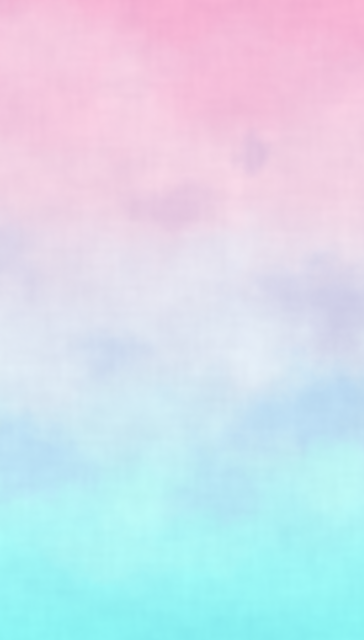
Write a WebGL 1 fragment shader that draws this background.

```glsl
precision highp float;

// Soft watercolour sky: a vertical wash from pink through lavender to cyan,
// with ragged elliptical cloud patches laid over it. Layered value noise
// frays the patches and mottles the paint; a faint weave adds paper grain.

uniform vec2 u_resolution;

// Wash colours, from top to bottom
const vec3 ROSE     = vec3(0.96, 0.69, 0.825);
const vec3 PINK     = vec3(0.96, 0.77, 0.87);
const vec3 BLUSH    = vec3(0.95, 0.825, 0.895);
const vec3 LILAC    = vec3(0.905, 0.87, 0.925);
const vec3 MIST     = vec3(0.865, 0.895, 0.945);
const vec3 ICE      = vec3(0.80, 0.915, 0.955);
const vec3 AQUA     = vec3(0.70, 0.95, 0.96);
const vec3 CYAN     = vec3(0.605, 0.96, 0.96);
const vec3 DEEP     = vec3(0.54, 0.95, 0.95);

// Cloud colours
const vec3 MAUVE    = vec3(0.87, 0.75, 0.87);
const vec3 LAVENDER = vec3(0.81, 0.81, 0.91);
const vec3 PERI     = vec3(0.77, 0.83, 0.93);
const vec3 SKY      = vec3(0.70, 0.84, 0.95);
const vec3 FOAM     = vec3(0.74, 0.97, 0.96);
const vec3 PALE     = vec3(0.89, 0.92, 0.96);

const float WARP    = 0.11;   // how far noise bends the clouds
const float FRAY    = 1.0;    // raggedness of the cloud edges
const float MOTTLE  = 0.055;  // brightness change of the paint
const float SPECKLE = 0.030;  // small stains in the paint
const float GRAIN   = 0.010;  // strength of the paper weave

float hash(vec2 p) {
  vec3 q = fract(vec3(p.xyx) * 0.1031);
  q += dot(q, q.yzx + 33.33);
  return fract((q.x + q.y) * q.z);
}

float noise(vec2 p) {
  vec2 cell = floor(p);
  vec2 f = fract(p);
  f = f * f * (3.0 - 2.0 * f);
  float low = mix(hash(cell), hash(cell + vec2(1.0, 0.0)), f.x);
  float high = mix(hash(cell + vec2(0.0, 1.0)), hash(cell + 1.0), f.x);
  return mix(low, high, f.y);
}

float fbm(vec2 p) {
  float sum = 0.0;
  float amp = 0.5;
  for (int i = 0; i < 5; i++) {
    sum += amp * noise(p);
    p = mat2(1.6, 1.2, -1.2, 1.6) * p + 7.3;
    amp *= 0.55;
  }
  return sum;
}

vec3 wash(float y) {
  vec3 c = mix(DEEP, CYAN, smoothstep(0.0, 0.11, y));
  c = mix(c, AQUA, smoothstep(0.09, 0.23, y));
  c = mix(c, ICE, smoothstep(0.20, 0.35, y));
  c = mix(c, MIST, smoothstep(0.33, 0.48, y));
  c = mix(c, LILAC, smoothstep(0.47, 0.60, y));
  c = mix(c, BLUSH, smoothstep(0.57, 0.72, y));
  c = mix(c, PINK, smoothstep(0.74, 0.90, y));
  return mix(c, ROSE, smoothstep(0.89, 1.06, y));
}

// Blend one ragged elliptical cloud over the paint; fray shifts its rim
vec3 cloud(vec3 c, vec3 p, vec2 center, vec2 radius, vec3 tint, float strength) {
  float d = length((p.xy - center) / radius) + p.z;
  return mix(c, tint, strength * (1.0 - smoothstep(0.3, 1.4, d)));
}

void main() {
  vec2 uv = gl_FragCoord.xy / u_resolution;
  vec2 q = vec2(uv.x * 0.57, uv.y);
  vec2 bend = vec2(fbm(q * 8.0 + 3.0), fbm(q * 8.0 + 21.0)) - 0.53;
  float fray = FRAY * (fbm(q * 20.0 + 60.0) - 0.53);
  vec3 p = vec3(uv + WARP * bend * vec2(1.5, 0.8), fray);
  vec3 c = wash(uv.y + 0.4 * WARP * bend.y);

  // Pink upper sky
  c = cloud(c, p, vec2(0.08, 0.94), vec2(0.26, 0.08), BLUSH, 0.50);
  c = cloud(c, p, vec2(0.46, 0.99), vec2(0.15, 0.05), ROSE, 0.60);
  c = cloud(c, p, vec2(0.90, 0.98), vec2(0.20, 0.06), ROSE, 0.60);
  c = cloud(c, p, vec2(0.65, 0.86), vec2(0.20, 0.08), ROSE, 0.30);
  c = cloud(c, p, vec2(0.15, 0.81), vec2(0.20, 0.05), PINK, 0.50);
  c = cloud(c, p, vec2(0.36, 0.86), vec2(0.12, 0.06), BLUSH, 0.60);
  c = cloud(c, p, vec2(0.69, 0.755), vec2(0.055, 0.028), MAUVE, 0.65);
  c = cloud(c, p, vec2(0.46, 0.68), vec2(0.15, 0.034), MAUVE, 0.50);

  // Lavender middle
  c = cloud(c, p, vec2(0.55, 0.58), vec2(0.25, 0.06), PALE, 0.40);
  c = cloud(c, p, vec2(0.00, 0.59), vec2(0.13, 0.06), LAVENDER, 0.50);
  c = cloud(c, p, vec2(0.91, 0.52), vec2(0.23, 0.075), LAVENDER, 0.80);
  c = cloud(c, p, vec2(0.30, 0.45), vec2(0.10, 0.045), PERI, 0.60);
  c = cloud(c, p, vec2(0.66, 0.45), vec2(0.14, 0.05), PALE, 0.70);
  c = cloud(c, p, vec2(0.08, 0.42), vec2(0.18, 0.07), PALE, 0.50);

  // Blue shadows and pale foam below
  c = cloud(c, p, vec2(0.85, 0.35), vec2(0.28, 0.07), SKY, 0.62);
  c = cloud(c, p, vec2(0.07, 0.28), vec2(0.18, 0.055), SKY, 0.65);
  c = cloud(c, p, vec2(0.61, 0.24), vec2(0.14, 0.045), SKY, 0.45);
  c = cloud(c, p, vec2(0.40, 0.22), vec2(0.12, 0.05), FOAM, 0.60);
  c = cloud(c, p, vec2(0.92, 0.25), vec2(0.15, 0.045), FOAM, 0.75);
  c = cloud(c, p, vec2(0.38, 0.14), vec2(0.25, 0.04), FOAM, 0.40);

  // Paint mottling, small stains and paper weave
  float stain = MOTTLE * (fbm(q * 11.0 + 40.0) - 0.53);
  stain += SPECKLE * (fbm(q * 38.0 + 90.0) - 0.53);
  c += stain * vec3(0.8, 1.0, 0.5);
  float weave = noise(q * vec2(120.0, 24.0)) + noise(q * vec2(24.0, 120.0) + 50.0);
  c += GRAIN * (weave - 1.0);
  gl_FragColor = vec4(clamp(c, 0.0, 1.0), 1.0);
}
```
